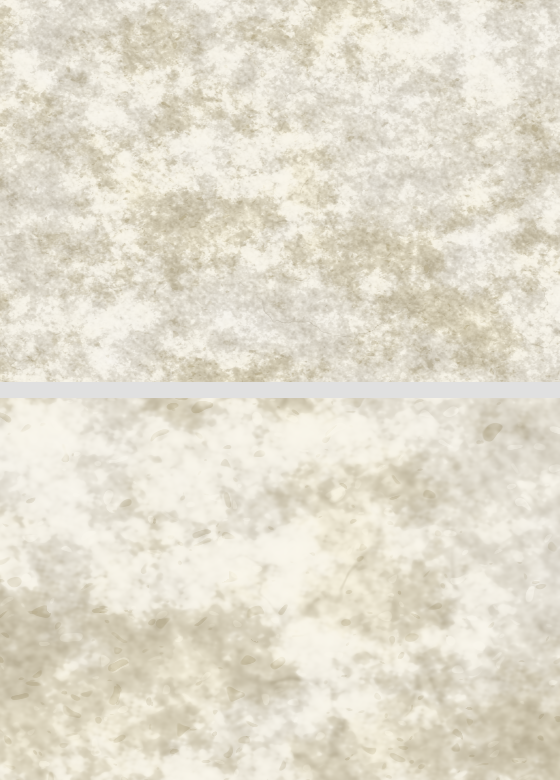
Top: the whole. Bottom: its middle third, enlarged.
A WebGL 2 fragment shader for this texture:

```glsl
#version 300 es
precision highp float;
// Weathered cream plaster: layered noise gives pale clouds and ragged mottling,
// tan stains gather in clusters, cellular noise scatters pits and chips,
// and noise contours leave faint broken cracks under a fine grain.

uniform vec2 u_resolution;
out vec4 outColor;

const vec3 MID_COLOR = vec3(0.882, 0.862, 0.808);
const vec3 TONE_STEP = vec3(0.080, 0.086, 0.096);  // colour change per unit of tone
const vec3 WARM_STEP = vec3(0.004, -0.003, -0.032); // shift toward tan
const float TONE_BIAS = 0.12;
const float CLOUD_SCALE = 5.0;
const float CLOUD_CONTRAST = 2.0;
const float MOTTLE_SCALE = 19.0;
const float MOTTLE_CONTRAST = 3.6;
const float GRAIN_SCALE = 105.0;
const float GRAIN_CONTRAST = 1.55;
const float STAIN_SCALE = 5.6;
const float STAIN_DEPTH = 0.55;
const float PIT_SCALE = 44.0;
const float SPECK_SCALE = 75.0;
const float CRACK_SCALE = 3.6;
const float CRACK_WIDTH = 0.010;
const mat2 OCTAVE_TURN = mat2(0.8, 0.6, -0.6, 0.8);

vec2 hash2(vec2 p) {
    vec3 h = fract(p.xyx * vec3(0.1031, 0.1030, 0.0973));
    h += dot(h, h.yzx + 33.33);
    return fract((h.xx + h.yz) * h.zy);
}

float valueNoise(vec2 p) {
    vec2 cell = floor(p), f = fract(p);
    f = f * f * (3.0 - 2.0 * f);
    float low = mix(hash2(cell).x, hash2(cell + vec2(1, 0)).x, f.x);
    float high = mix(hash2(cell + vec2(0, 1)).x, hash2(cell + vec2(1, 1)).x, f.x);
    return mix(low, high, f.y);
}

// Sum of turned octaves, normalised to 0..1
float layeredNoise(vec2 p, float gain) {
    float sum = 0.0, total = 0.0, weight = 1.0;
    for (int i = 0; i < 5; i++) {
        sum += weight * valueNoise(p);
        total += weight;
        weight *= gain;
        p = OCTAVE_TURN * p * 2.03 + 17.3;
    }
    return sum / total;
}

// Coverage of scattered flat spots, one per cell, with random size and strength
float cellSpots(vec2 p, float scale, float density) {
    p *= scale;
    float blur = 0.7 * scale / u_resolution.y;
    vec2 cell = floor(p);
    float cover = 0.0;
    for (int y = -1; y <= 1; y++)
    for (int x = -1; x <= 1; x++) {
        vec2 id = cell + vec2(x, y);
        vec2 traits = hash2(id + 71.7);
        vec2 offset = (p - id - hash2(id)) * vec2(0.75, 1.1);
        float radius = mix(0.09, 0.27, traits.x * traits.x);
        float spot = 1.0 - smoothstep(radius - blur, radius + blur, length(offset));
        cover = max(cover, spot * step(traits.y, density) * (0.5 + 0.5 * traits.x));
    }
    return cover;
}

void main() {
    vec2 p = gl_FragCoord.xy / u_resolution.y + 5.0;
    vec2 wobble = vec2(valueNoise(p * 70.0), valueNoise(p * 70.0 + 31.0)) - 0.5;
    vec2 ragged = p + 0.014 * wobble;
    vec2 wide = ragged * vec2(0.80, 1.0);

    // Broad clouds, ragged mottling and fine grain
    float cloud = layeredNoise(wide * CLOUD_SCALE, 0.68);
    float mottle = layeredNoise(p * vec2(0.80, 1.0) * MOTTLE_SCALE + 40.0, 0.78);
    float grain = 0.55 * valueNoise(OCTAVE_TURN * p * GRAIN_SCALE * vec2(0.7, 1.2))
                + 0.45 * valueNoise(p * GRAIN_SCALE * 1.7 + 9.0);
    float tone = TONE_BIAS + CLOUD_CONTRAST * (cloud - 0.5)
               + MOTTLE_CONTRAST * (mottle - 0.5) + GRAIN_CONTRAST * (grain - 0.5);

    // Tan stains, broken up by the mottling
    float stainField = layeredNoise(wide * STAIN_SCALE + 83.0, 0.66);
    float stain = smoothstep(0.50, 0.68, stainField + 0.7 * (0.5 - mottle));
    tone -= STAIN_DEPTH * stain;
    float warmth = 0.65 * stain + 1.6 * (stainField - 0.5);

    // Pale plaster left standing, with crisp edges
    float plaster = smoothstep(0.52, 0.56, 0.4 * cloud + 0.6 * mottle);
    tone += 0.32 * plaster;

    // Pits and specks cluster around stains; chips show pale plaster
    float cluster = smoothstep(0.42, 0.62, stainField);
    float pits = cellSpots(ragged, PIT_SCALE, 0.04 + 0.20 * cluster);
    float specks = cellSpots(ragged + 3.7, SPECK_SCALE, 0.06 + 0.22 * cluster);
    float chips = cellSpots(ragged + 8.1, PIT_SCALE * 1.3, 0.32);
    tone += 0.55 * chips - 0.85 * pits - 0.85 * specks;
    warmth += 0.6 * pits + 0.4 * specks;

    // Broken cracks, with a paler lip on one side
    float ridge = layeredNoise(wide * CRACK_SCALE + 127.0, 0.48) - 0.5;
    float broken = smoothstep(0.50, 0.62, layeredNoise(p * 5.0 + 211.0, 0.5));
    float crack = 1.0 - smoothstep(0.0, CRACK_WIDTH, abs(ridge));
    float lip = smoothstep(0.0, 0.015, ridge) * (1.0 - smoothstep(0.015, 0.08, ridge));
    tone += broken * (0.20 * lip - 0.60 * crack);

    // Soft ceiling on the highlights keeps the palest areas creamy
    tone = tone > 0.6 ? 0.6 + 0.6 * (1.0 - exp((0.6 - tone) / 0.6)) : tone;
    tone = max(tone, -1.9);
    outColor = vec4(MID_COLOR + TONE_STEP * tone + WARM_STEP * warmth, 1.0);
}
```
